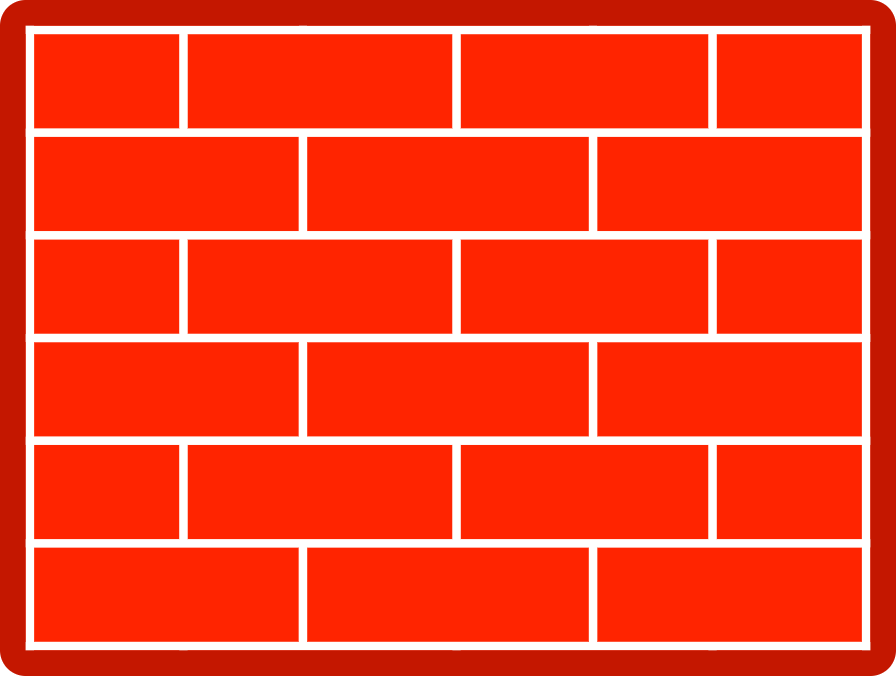
Give the GLSL for this pattern, as a Shadertoy shader.

```glsl
#define GRID vec2(105.0, 79.0)  // canvas size, in mortar widths
#define FRAME 3.0               // frame thickness
#define CORNER_RADIUS 3.0
#define COURSE_HEIGHT 12.0      // one brick plus one joint
#define MORTAR 1.0
#define BRICK_COLOR vec3(1.0, 0.14, 0.0)
#define FRAME_COLOR vec3(0.77, 0.09, 0.0)
#define MORTAR_COLOR vec3(1.0, 1.0, 0.995)

float roundedBox(vec2 p, vec2 halfSize, float radius) {
    vec2 q = abs(p) - halfSize + radius;
    return length(max(q, 0.0)) + min(max(q.x, q.y), 0.0) - radius;
}

// Coverage of a shape from its signed distance, over one pixel
float coverage(float dist, float pixel) {
    return clamp(0.5 - dist / pixel, 0.0, 1.0);
}

// Centre of the i-th upright joint; odd courses narrow to the right
float jointCenter(float i, bool oddCourse) {
    return oddCourse ? 21.5 + 33.0 * i - i * i : 35.5 + 34.0 * i;
}

// Signed distance to the mortar lines
float mortarDistance(vec2 p) {
    float y = p.y - FRAME - 0.5 * MORTAR;
    float bed = abs(mod(y + 0.5 * COURSE_HEIGHT, COURSE_HEIGHT) - 0.5 * COURSE_HEIGHT);

    // Joints along the left and right walls
    float wall = 0.5 * GRID.x - FRAME - 0.5 * MORTAR;
    float upright = abs(abs(p.x - 0.5 * GRID.x) - wall);

    // Staggered joints within the course
    bool oddCourse = mod(floor(y / COURSE_HEIGHT), 2.0) > 0.5;
    int jointCount = oddCourse ? 3 : 2;
    for (int i = 0; i < jointCount; i++) {
        upright = min(upright, abs(p.x - jointCenter(float(i), oddCourse)));
    }
    return min(bed, upright) - 0.5 * MORTAR;
}

void mainImage(out vec4 fragColor, in vec2 fragCoord) {
    vec2 p = fragCoord / iResolution.xy * GRID;
    float pixel = GRID.x / iResolution.x;
    vec2 center = 0.5 * GRID;

    // Brick wall
    vec3 wall = mix(BRICK_COLOR, MORTAR_COLOR, coverage(mortarDistance(p), pixel));

    // Frame around the wall, rounded on the outside only
    float panel = roundedBox(p - center, center - FRAME, 0.0);
    float plate = roundedBox(p - center, center, CORNER_RADIUS);
    vec3 color = mix(FRAME_COLOR, wall, coverage(panel, pixel));
    color = mix(vec3(1.0), color, coverage(plate, pixel));

    fragColor = vec4(color, 1.0);
}
```
